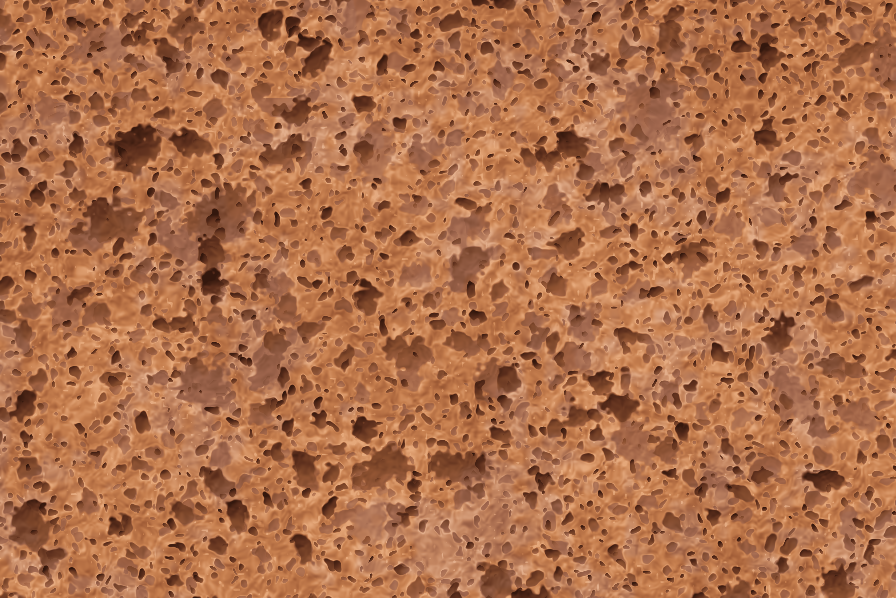
This texture is drawn by a Shadertoy shader. Its source:

```glsl
const int LAYERS = 4;
const float PORE_CELLS[LAYERS] = float[](7.0, 13.0, 25.0, 48.0);   // cells per canvas height
const float PORE_SHARE[LAYERS] = float[](0.50, 0.62, 0.66, 0.58);  // share of cells with a pore
const vec2 PORE_RADIUS = vec2(0.17, 0.36);   // in cells
const vec2 PORE_DEPTH = vec2(0.7, 3.5);      // in ramp steps
const float PORE_EDGE = 0.16;
const float RAGGEDNESS = 0.75;
const float RIM_LIGHT = 0.40;
const float CRUMB_TONE = 3.85;
const float GRAIN_CONTRAST = 2.0;
const float RELIEF_CONTRAST = 1.7;
const vec2 LIGHT_STEP = vec2(-0.0025, 0.0050);
const vec3 GREY_SHIFT = vec3(-0.015, 0.030, 0.085);

// Crumb colours from deepest shadow to lit crust
const vec3 RAMP[6] = vec3[](
    vec3(0.20, 0.09, 0.05), vec3(0.36, 0.18, 0.11), vec3(0.51, 0.29, 0.17),
    vec3(0.64, 0.37, 0.22), vec3(0.78, 0.50, 0.31), vec3(0.90, 0.66, 0.48));

// Integer hash giving three values in 0..1
vec3 hash3(vec2 cell, int seed) {
    uvec3 v = uvec3(ivec3(ivec2(cell), seed)) * 1664525u + 1013904223u;
    v.x += v.y * v.z; v.y += v.z * v.x; v.z += v.x * v.y;
    v ^= v >> 16u;
    v.x += v.y * v.z; v.y += v.z * v.x; v.z += v.x * v.y;
    return vec3(v >> 8u) / 16777216.0;
}

float noise(vec2 p, int seed) {
    vec2 i = floor(p), f = fract(p);
    f = f * f * (3.0 - 2.0 * f);
    float low = mix(hash3(i, seed).x, hash3(i + vec2(1, 0), seed).x, f.x);
    float high = mix(hash3(i + vec2(0, 1), seed).x, hash3(i + vec2(1, 1), seed).x, f.x);
    return mix(low, high, f.y);
}

float crumbHeight(vec2 p) {
    return 0.40 * noise(p * 42.0, 21) + 0.35 * noise(p * 88.0, 22)
         + 0.25 * noise(p * 165.0, 23);
}

vec3 rampColour(float tone) {
    float t = clamp(tone, 0.0, 4.999);
    int i = int(t);
    return mix(RAMP[i], RAMP[i + 1], t - float(i));
}

// One layer of scattered pores: x = shadow, y = mask, z = rim
vec3 pores(vec2 p, float share, float rough, int seed) {
    vec2 base = floor(p);
    vec3 result = vec3(0.0);
    for (int y = -1; y <= 1; y++)
    for (int x = -1; x <= 1; x++) {
        vec2 cell = base + vec2(x, y);
        vec3 place = hash3(cell, seed);
        vec3 form = hash3(cell, seed + 50);
        if (place.z > share) continue;

        float radius = mix(PORE_RADIUS.x, PORE_RADIUS.y, form.x * form.x);
        vec2 offset = (p - cell - 0.5 - 0.75 * (place.xy - 0.5)) / radius;
        float angle = 6.2832 * form.y;
        vec2 axis = vec2(cos(angle), sin(angle));
        vec2 local = vec2(dot(offset, axis), dot(offset, vec2(-axis.y, axis.x)));
        local *= vec2(0.85, 1.0 + 0.4 * fract(form.z * 7.0));

        float edge = length(local) - 1.0 + rough;
        float mask = smoothstep(PORE_EDGE, -PORE_EDGE, edge);
        float depth = mix(PORE_DEPTH.x, PORE_DEPTH.y, pow(form.z, 1.4));
        float shade = clamp(0.85 + 0.28 * offset.y - 0.14 * offset.x, 0.4, 1.2);
        float rim = exp(-pow((edge - 0.22) * 5.0, 2.0));
        result = max(result, vec3(mask * depth * shade, mask, rim));
    }
    return result;
}

void mainImage(out vec4 fragColor, in vec2 fragCoord) {
    vec2 p = fragCoord / iResolution.y;

    // Irregular outlines
    vec2 warp = vec2(noise(p * 26.0, 1), noise(p * 26.0, 2)) - 0.5;
    vec2 fray = vec2(noise(p * 85.0, 3), noise(p * 85.0, 4)) - 0.5;
    vec2 q = p + 0.016 * warp + 0.007 * fray;
    float rough = RAGGEDNESS * (noise(p * 120.0, 5) - 0.5);

    // Pores from large to tiny, denser near the top
    float topBand = smoothstep(0.75, 1.0, p.y);
    vec3 pit = vec3(0.0);
    for (int i = 0; i < LAYERS; i++) {
        float share = PORE_SHARE[i] + 0.14 * topBand * float(i - 1);
        vec3 layer = pores(q * PORE_CELLS[i] + 3.7 * float(i), share, rough, 100 + i);
        pit = max(pit, layer);
    }
    float rim = pit.z * (1.0 - pit.y);

    // Grainy crumb lit from above
    float height = crumbHeight(q);
    float relief = height - crumbHeight(q + LIGHT_STEP);
    float calm = 1.0 - 0.45 * pit.y;
    float tone = CRUMB_TONE + RIM_LIGHT * rim - pit.x;
    tone += calm * (GRAIN_CONTRAST * (height - 0.5) + RELIEF_CONTRAST * relief);
    tone += 0.5 * (noise(p * 5.0, 31) - 0.5) - 0.2 * topBand;

    // Sparse glints on the finest grains
    float glint = smoothstep(0.86, 0.97, noise(p * 150.0, 32));
    tone += 0.9 * glint * (1.0 - pit.y);

    // Greyish patches and shallow pore floors
    float patches = smoothstep(0.48, 0.72, 0.5 * noise(p * 9.0, 33) + 0.5 * noise(p * 38.0, 34));
    float shallow = pit.y * smoothstep(2.2, 0.7, pit.x);
    float grey = clamp(0.8 * patches + 0.7 * shallow, 0.0, 1.0);
    vec3 colour = rampColour(tone) + GREY_SHIFT * grey * smoothstep(1.0, 3.2, tone);

    fragColor = vec4(clamp(colour, 0.0, 1.0), 1.0);
}
```
